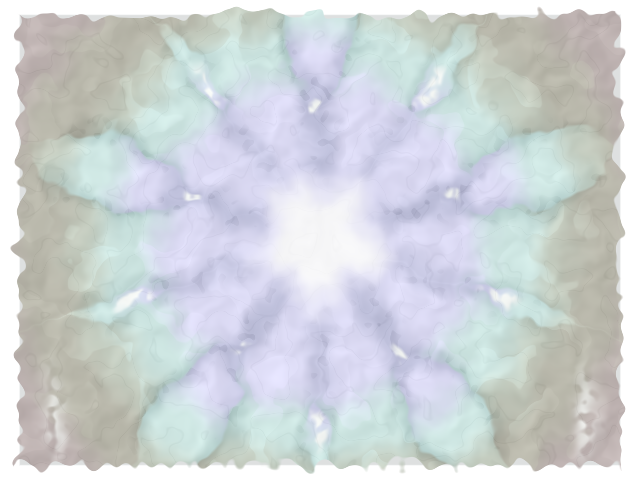
Give the GLSL for this background, as a Shadertoy shader.

```glsl
// A pale kaleidoscope flower seen through rippled glass, inside a ragged white frame.
// Radial colour bands are folded into five sectors holding leaves, slits and seams;
// gradient noise bends the domain and adds relief, facets and droplets.

const float PI = 3.14159265;
const float SECTOR = 2.0 * PI / 5.0;
const vec2 FRAME_MARGIN = vec2(0.041, 0.031);  // in canvas heights
const float FRAME_WOBBLE = 0.034;
const float WARP_COARSE = 0.030;
const float WARP_FINE = 0.012;
const float RELIEF = 0.13;
const float SEAM_DEPTH = 0.12;

const vec3 PAPER = vec3(1.0);
const vec3 FRAME_GAP = vec3(0.87, 0.88, 0.88);
const vec3 CORE = vec3(0.965, 0.965, 0.97);
const vec3 LAVENDER = vec3(0.855, 0.85, 0.95);
const vec3 CYAN = vec3(0.80, 0.895, 0.88);
const vec3 SAGE = vec3(0.77, 0.805, 0.755);
const vec3 TAN = vec3(0.72, 0.715, 0.665);
const vec3 MAUVE = vec3(0.735, 0.69, 0.685);
const vec3 GLINT = vec3(0.96, 0.97, 0.96);

vec2 hashGradient(vec2 cell) {
    vec3 h = fract(cell.xyx * vec3(0.1031, 0.1030, 0.0973));
    h += dot(h, h.yzx + 33.33);
    float angle = 2.0 * PI * fract((h.x + h.y) * h.z);
    return vec2(cos(angle), sin(angle));
}

float gradientNoise(vec2 p) {
    vec2 i = floor(p), f = p - i;
    vec2 u = f * f * f * (f * (f * 6.0 - 15.0) + 10.0);
    vec2 e = vec2(1.0, 0.0);
    float a = dot(hashGradient(i), f);
    float b = dot(hashGradient(i + e.xy), f - e.xy);
    float c = dot(hashGradient(i + e.yx), f - e.yx);
    float d = dot(hashGradient(i + e.xx), f - e.xx);
    return mix(mix(a, b, u.x), mix(c, d, u.x), u.y);
}

vec2 noise2(vec2 p) {
    return vec2(gradientNoise(p), gradientNoise(p + vec2(37.2, 91.7)));
}

float ripples(vec2 p) {
    return gradientNoise(p * 15.0) + 0.5 * gradientNoise(p * 31.0 + 8.0);
}

// Colour bands from the lavender ring out to the corners
vec3 radialBands(float r) {
    vec3 c = mix(LAVENDER, CYAN, smoothstep(0.29, 0.39, r));
    c = mix(c, SAGE, smoothstep(0.41, 0.50, r));
    c = mix(c, TAN, smoothstep(0.48, 0.57, r));
    return mix(c, MAUVE, smoothstep(0.60, 0.70, r));
}

// 1 inside the radial interval, with soft ends
float span(float r, float start, float end, float soft) {
    return smoothstep(start - soft, start + soft, r) * (1.0 - smoothstep(end - soft, end + soft, r));
}

// Signed distance to a leaf lying on a ray: r along, side across
float leafDistance(float r, float side, float start, float end, float halfWidth) {
    float t = clamp((r - start) / (end - start), 0.0, 1.0);
    return side - halfWidth * pow(sin(PI * t), 0.7);
}

vec3 flower(vec2 p, vec2 q, float px) {
    float r = length(q);
    float angle = atan(q.x, q.y + 1e-5);
    float fold = abs(mod(angle + 0.5 * SECTOR, SECTOR) - 0.5 * SECTOR);
    float leafSide = r * sin(fold);
    float slitSide = r * sin(0.5 * SECTOR - fold);
    float grain = gradientNoise(p * 42.0);
    float facet = gradientNoise(q * 13.0 + 4.0);

    // Petals, with faceted patches shifting the bands
    float patches = smoothstep(0.10, 0.10 + 24.0 * px, facet);
    vec3 color = radialBands(r - 0.018 * patches) + 0.018 * patches;

    // Shadowed seams between the petals
    float seam = (1.0 - smoothstep(0.0, 0.055, leafSide)) * span(r, 0.13, 0.33, 0.03);
    seam += 0.7 * (1.0 - smoothstep(0.0, 0.045, slitSide)) * span(r, 0.16, 0.36, 0.03);

    // Broad leaves and narrow slits
    float leaf = leafDistance(r, leafSide, 0.29, 0.65, 0.078);
    float slit = leafDistance(r, slitSide, 0.33, 0.56, 0.024);
    float edge = 0.003 + px;
    color = mix(color, radialBands(r - 0.09) + 0.012, 1.0 - smoothstep(-edge, edge, leaf));
    color = mix(color, radialBands(r - 0.06) + 0.035, 1.0 - smoothstep(-edge, edge, slit));
    float rim = exp(-pow(leaf / 0.022, 2.0)) * span(r, 0.30, 0.59, 0.04);
    rim += 0.6 * exp(-pow(slit / 0.020, 2.0)) * span(r, 0.33, 0.54, 0.03);
    seam = min(seam + 0.8 * rim, 1.0);
    color -= SEAM_DEPTH * seam * vec3(1.0, 0.9, 0.85) * (1.0 - smoothstep(0.45, 0.75, r));

    // Droplets gathered along the seams
    color -= 0.05 * seam * smoothstep(0.20, 0.20 + 40.0 * px, grain);

    // Bright glints on the rays and streaks near the lower corners
    float glint = (1.0 - smoothstep(0.004, 0.014, leafSide)) * span(r, 0.265, 0.30, 0.01);
    glint += (1.0 - smoothstep(0.004, 0.015, slitSide)) * span(r, 0.36, 0.43, 0.02);
    vec2 streak = (vec2(abs(q.x), q.y) - vec2(0.555, -0.37)) / vec2(0.022, 0.085);
    glint += 0.8 * exp(-dot(streak, streak));
    color = mix(color, GLINT, min(glint, 1.0) * smoothstep(-0.25, 0.15, grain + 0.1));

    // White heart with five soft lobes
    float coreRadius = 0.115 - 0.016 * cos(5.0 * angle);
    return mix(color, CORE, 1.0 - smoothstep(coreRadius - 0.055, coreRadius + 0.045, r));
}

void mainImage(out vec4 fragColor, in vec2 fragCoord) {
    float px = 1.0 / iResolution.y;
    vec2 p = (fragCoord - 0.5 * iResolution.xy) * px;
    vec2 q = p + WARP_COARSE * noise2(p * 13.0) + WARP_FINE * noise2(p * 36.0 + 5.0);
    vec3 color = flower(p, q, px);

    // Glassy relief and fine contour lines
    vec2 e = vec2(0.006, -0.006);
    float calm = mix(0.35, 1.0, smoothstep(0.08, 0.25, length(p)));
    color += RELIEF * calm * 0.5 * (ripples(q - e) - ripples(q + e));
    float contour = abs(gradientNoise(q * 17.0 + 60.0) - 0.12);
    color -= 0.025 * calm * (1.0 - smoothstep(0.0, 0.025 + 8.0 * px, contour));

    // Ragged pane over a straight pale frame
    vec2 halfSize = 0.5 * iResolution.xy * px - FRAME_MARGIN;
    vec2 straight = abs(p) - halfSize;
    vec2 ragged = abs(p + FRAME_WOBBLE * noise2(p * 27.0 + 20.0)) - halfSize;
    float frame = 1.0 - smoothstep(-px, px, max(straight.x, straight.y));
    float pane = 1.0 - smoothstep(-px, px, max(ragged.x, ragged.y));
    color = mix(mix(PAPER, FRAME_GAP, frame), color, pane);
    fragColor = vec4(clamp(color, 0.0, 1.0), 1.0);
}
```
